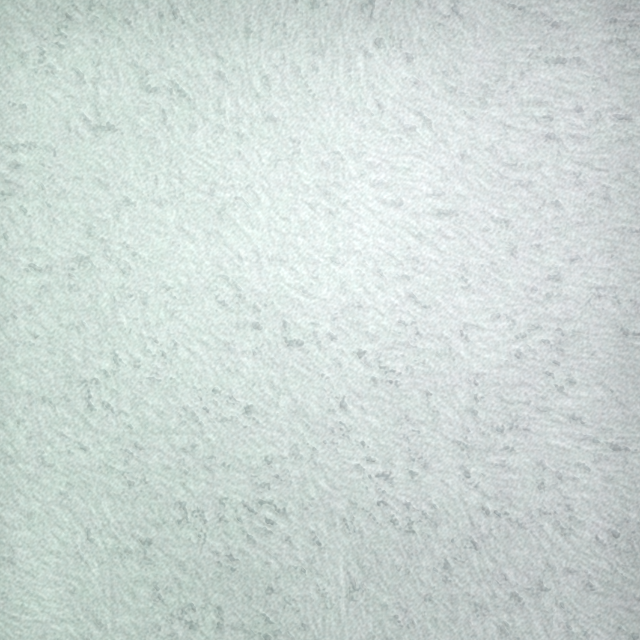
A Shadertoy shader for this texture:

```glsl
vec2 hashGradient(vec2 cell) {
    vec3 h = fract(vec3(cell.xyx) * vec3(0.1031, 0.1030, 0.0973));
    h += dot(h, h.yzx + 33.33);
    float angle = 6.2832 * fract((h.x + h.y) * h.z);
    return vec2(cos(angle), sin(angle));
}

float gradientNoise(vec2 p) {
    vec2 cell = floor(p), f = fract(p);
    vec2 u = f * f * f * (f * (f * 6.0 - 15.0) + 10.0);
    float a = dot(hashGradient(cell), f);
    float b = dot(hashGradient(cell + vec2(1, 0)), f - vec2(1, 0));
    float c = dot(hashGradient(cell + vec2(0, 1)), f - vec2(0, 1));
    float d = dot(hashGradient(cell + vec2(1, 1)), f - vec2(1, 1));
    return mix(mix(a, b, u.x), mix(c, d, u.x), u.y);
}

float fractalNoise(vec2 p) {
    float sum = 0.0, amplitude = 0.6;
    for (int i = 0; i < 4; i++) {
        sum += amplitude * gradientNoise(p);
        p = mat2(1.6, 1.2, -1.2, 1.6) * p + 17.3;
        amplitude *= 0.55;
    }
    return sum;
}

float softSpot(vec2 p, vec2 center, vec2 radius) {
    vec2 q = (p - center) / radius;
    return exp(-dot(q, q));
}

// Stroke direction: falling to the right, flatter at the right, steeper at top and bottom
vec2 strokeDirection(vec2 p) {
    float angle = mix(-0.75, -0.25, smoothstep(0.3, 0.95, p.x));
    angle -= 1.3 * softSpot(p, vec2(0.5, 1.05), vec2(0.22, 0.2));
    angle -= 0.7 * smoothstep(0.35, 0.0, p.y) * smoothstep(0.3, 0.6, p.x);
    angle += 0.9 * gradientNoise(p * 9.0 + 4.0);
    return vec2(cos(angle), sin(angle));
}

// Noise smeared along the stroke direction
float plasterRelief(vec2 p, vec2 along) {
    float sum = 0.0;
    for (int i = -2; i <= 2; i++) {
        vec2 q = p + along * float(i) * 0.0034;
        sum += gradientNoise(q * 68.0) + 0.8 * gradientNoise(q * 140.0 + 31.0);
    }
    return sum / 5.0;
}

void mainImage(out vec4 fragColor, in vec2 fragCoord) {
    vec2 p = fragCoord / iResolution.xy;

    // Broad light, brightest above the centre
    float glow = softSpot(p, vec2(0.53, 0.65), vec2(0.55, 0.47));
    vec3 color = mix(vec3(0.705, 0.752, 0.732), vec3(0.91, 0.946, 0.936), glow);

    // Darker rims, lifted left side and lower left corner
    color -= 0.045 * smoothstep(0.09, 0.0, 1.0 - p.x);
    color -= 0.02 * smoothstep(0.04, 0.0, p.x);
    color -= 0.05 * smoothstep(0.12, 0.0, 1.0 - p.y);
    color += 0.025 * smoothstep(0.35, 0.0, p.x) * smoothstep(0.0, 0.45, p.y);
    color += 0.035 * softSpot(p, vec2(0.06, 0.08), vec2(0.15, 0.2));

    // Green at the left, grey at the right
    color += mix(vec3(-0.01, 0.007, -0.005), vec3(0.006, -0.01, 0.006), smoothstep(0.1, 0.95, p.x));

    // Clouds and mottled tints
    color += 0.035 * fractalNoise(p * 6.0 + 8.0);
    color += 0.03 * fractalNoise(p * 22.0 + 3.0);
    color += vec3(0.016, -0.01, 0.012) * fractalNoise(p * 26.0 + 50.0);

    // Embossed strokes lit from the upper right
    vec2 along = strokeDirection(p);
    vec2 across = vec2(-along.y, along.x);
    float height = plasterRelief(p, along);
    float slope = height - plasterRelief(p + across * 0.003, along);
    float roughness = 0.85 + 0.2 * smoothstep(0.6, 0.2, p.y);
    color += 0.14 * roughness * slope;

    // Fleck density: a lower central belt, fewer in the bright area and lower left
    float density = 0.8 + 0.35 * softSpot(p, vec2(0.5, 0.38), vec2(0.33, 0.16));
    density += 0.25 * softSpot(p, vec2(0.52, 0.13), vec2(0.36, 0.13));
    density -= 0.35 * softSpot(p, vec2(0.5, 0.67), vec2(0.25, 0.2));
    density -= 0.4 * softSpot(p, vec2(0.05, 0.08), vec2(0.15, 0.2));

    // Scattered broken flecks, gathered in patches
    float patches = smoothstep(-0.2, 0.25, fractalNoise(p * 18.0 + 21.0));
    float broken = gradientNoise(p * 170.0 + 12.0);
    float fleck = smoothstep(0.03, 0.38, height + 0.38 * broken);
    color -= vec3(0.14, 0.137, 0.13) * fleck * patches * density;

    // Pale ridges
    float ridge = smoothstep(0.1, 0.4, -height + 0.2 * broken);
    color += 0.035 * ridge * roughness;

    // Fine diagonal grain with slight colour speckle
    vec2 grain = vec2(p.x + p.y, p.y - p.x);
    color += 0.065 * gradientNoise(grain * vec2(90.0, 170.0));
    color += 0.055 * gradientNoise(p * 215.0 + 7.0);
    color += vec3(0.016, -0.004, -0.01) * gradientNoise(p * 120.0 + 70.0);

    fragColor = vec4(clamp(color, 0.0, 1.0), 1.0);
}
```
